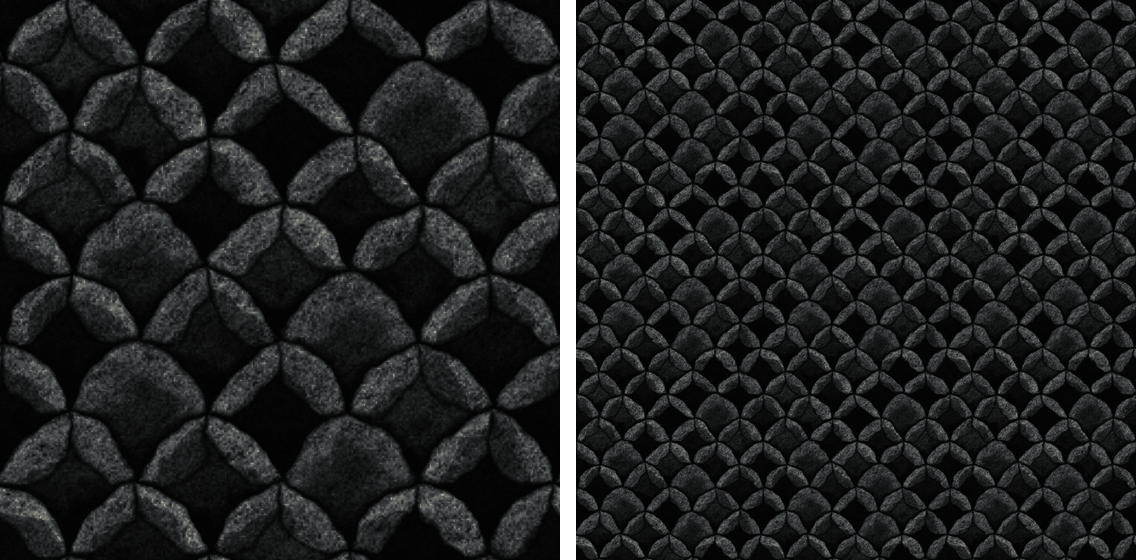
Left, the tile; right, the same tile 3 across and 3 down.
Give the GLSL for this pattern, as a WebGL 1 fragment shader.

```glsl
precision highp float;
// Dark carved stone: pairs of chiselled slabs hang from a diagonal lattice of
// nodes, four repeats each way, framing shadowed hollows. Cells are layered from
// top to bottom; wrapped noise chips the outlines and gives the faces relief.
uniform vec2 u_resolution;

const float REPEATS = 4.0;
const vec2 NODE_OFFSET = vec2(0.5, 0.06);
const float OUTER_SAG = 0.14;
const float INNER_SAG = 0.31;
const float JOINT = 0.002;
const float FUSED_SHARE = 0.13;

float hash(vec2 p) {
  vec3 h = fract(p.xyx * 0.1031);
  h += dot(h, h.yzx + 33.33);
  return fract((h.x + h.y) * h.z);
}

// Value noise that wraps after 'period' lattice steps
float noise(vec2 uv, float period) {
  vec2 p = uv * period;
  vec2 i = floor(p);
  vec2 f = fract(p);
  f = f * f * (3.0 - 2.0 * f);
  vec2 a = mod(i, period);
  vec2 b = mod(i + 1.0, period);
  return mix(mix(hash(a), hash(vec2(b.x, a.y)), f.x),
             mix(hash(vec2(a.x, b.y)), hash(b), f.x), f.y);
}

float fbm(vec2 uv, float period) {
  float sum = 0.0;
  float weight = 0.5;
  for (int k = 0; k < 4; k++) {
    sum += weight * noise(uv, period);
    period *= 2.0;
    weight *= 0.5;
  }
  return sum / 0.9375;
}

// Signed distance to the circle bulging by 'sag' over the chord (0,0)-(1,0)
float arcDistance(vec2 e, float sag) {
  float radius = (0.25 + sag * sag) / (2.0 * sag);
  return length(e - vec2(0.5, sag - radius)) - radius;
}

float coverage(float dist, float pixel) {
  return smoothstep(pixel, -pixel, dist);
}

// One slab over the backdrop; e.x runs along the edge, e.y points outward
float addSlab(float tone, vec2 e, vec2 seed, float rough, float pixel) {
  float width = mix(0.18, 0.33, hash(seed));
  float tilt = hash(seed + 17.0) - 0.5;
  float outer = arcDistance(e, OUTER_SAG);
  float cut = -e.y - width + 0.45 * tilt * (e.x - 0.5);
  float inner = max(arcDistance(vec2(e.x, -e.y), INNER_SAG), cut);
  float seam = -0.707 * (e.x + e.y);
  float dist = max(max(outer, inner), seam) + JOINT + 0.06 * (rough - 0.5);

  // Pale upper facet breaking into a darker lower one along a rough ridge
  float ridge = mix(0.12, 0.36, hash(seed + 31.0));
  float depth = -outer + 0.3 * (rough - 0.5) - tilt * (e.x - 0.5) * 0.8;
  float facet = smoothstep(ridge - 0.02, ridge + 0.02, depth);
  float face = mix(0.25, 0.12, facet) * mix(0.82, 1.15, hash(seed + 47.0));
  face *= mix(1.12, 0.75, smoothstep(0.0, 0.4, -outer));
  float rim = smoothstep(0.0, 0.03, -outer) * smoothstep(0.07, 0.03, -outer);
  face += 0.14 * rim * smoothstep(0.48, 0.65, rough);
  face *= mix(0.3, 1.0, smoothstep(0.0, 0.03 + 0.04 * rough, -dist));

  tone *= mix(0.3, 1.0, smoothstep(0.0, 0.05, dist));
  return mix(tone, face, coverage(dist, pixel));
}

// A cell hanging below its top node: recessed rock, or one fused boulder
float addCell(float tone, vec2 r, vec2 id, float rough, float pixel) {
  vec2 left = vec2(-r.x, r.y);
  vec2 right = vec2(-r.y, r.x);
  float arch = max(arcDistance(left, OUTER_SAG), arcDistance(right, OUTER_SAG));
  float dist = arch + JOINT + 0.06 * (rough - 0.5);
  float drop = -(r.x + r.y);
  float fused = step(hash(id + 71.0), FUSED_SHARE);

  // Lower rock loses light toward the next course
  float hollow = mix(0.002, 0.1, pow(hash(id + 5.0), 1.4));
  hollow *= smoothstep(1.6, 0.9, drop + 1.2 * (rough - 0.5));
  float fade = smoothstep(0.08, 0.46, -dist + 0.6 * (rough - 0.5));
  float boulder = mix(0.22, 0.065, fade) * smoothstep(1.8, 1.1, drop);
  float rock = mix(hollow, boulder, fused);
  rock *= mix(0.3, 1.0, smoothstep(0.0, 0.05, -dist));

  // Contact shadow on the cells behind
  tone *= mix(0.08, 1.0, smoothstep(0.0, 0.12, dist));
  tone = mix(tone, rock, coverage(dist, pixel));
  if (fused < 0.5) {
    tone = addSlab(tone, left, id, rough, pixel);
    tone = addSlab(tone, right, id + 101.0, rough, pixel);
  }
  return tone;
}

void main() {
  vec2 uv = gl_FragCoord.xy / u_resolution;
  float pixel = 1.42 * REPEATS / min(u_resolution.x, u_resolution.y);
  float rough = fbm(uv, 28.0);

  // Rotate so that nodes fall on whole numbers, with irregular outlines
  vec2 p = uv * REPEATS - NODE_OFFSET;
  vec2 q = vec2(p.x + p.y, p.y - p.x);
  q += 0.2 * (vec2(fbm(uv, 11.0), fbm(uv + 0.37, 11.0)) - 0.5);

  float tone = 0.0;
  for (int a = 0; a < 2; a++) {
    for (int b = 0; b < 2; b++) {
      vec2 node = ceil(q) - vec2(float(a), float(b));
      vec2 id = mod(vec2(node.x - node.y, node.x + node.y), 2.0 * REPEATS);
      tone = addCell(tone, q - node, id * 11.3 + 7.9, rough, pixel);
    }
  }

  // Relief lit from the upper left, slanted tool marks, grain and flecks
  float relief = rough - fbm(uv + vec2(-0.003, 0.005), 28.0);
  float marks = noise(vec2(uv.x + uv.y, 3.0 * (uv.y - uv.x)), 44.0);
  float grain = 0.75 * noise(uv, 256.0) + 0.25 * noise(uv + 0.13, 150.0);
  float fleck = smoothstep(0.72, 0.95, noise(uv + 0.21, 230.0));
  float surface = 0.05 + 1.1 * grain + 0.35 * marks + 0.4 * rough + 2.2 * relief;
  tone *= max(0.15, surface);
  tone += 0.006 + 0.012 * grain + fleck * (0.006 + 0.5 * tone);
  vec3 tint = mix(vec3(0.96, 1.0, 1.02), vec3(1.0, 1.0, 0.95), smoothstep(0.3, 0.42, tone));
  gl_FragColor = vec4(tone * tint, 1.0);
}
```
